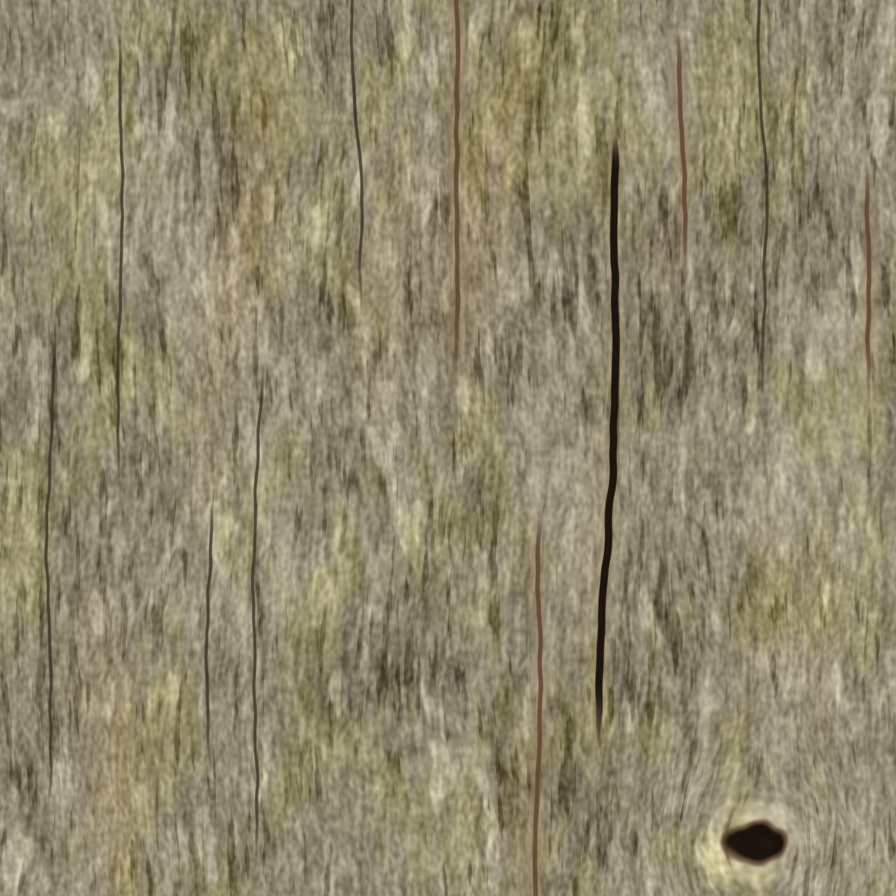
A Shadertoy shader for this texture:

```glsl
vec2 hash2(vec2 p) {
    vec3 q = fract(p.xyx * vec3(.1031, .1030, .0973));
    q += dot(q, q.yzx + 33.33);
    return fract((q.xx + q.yz) * q.zy);
}

float corner(vec2 cell, vec2 f, vec2 o) {
    return dot(hash2(cell + o) * 2. - 1., f - o);
}

float gradientNoise(vec2 p) {
    vec2 cell = floor(p), f = p - cell;
    vec2 u = f * f * f * (f * (f * 6. - 15.) + 10.);
    return mix(mix(corner(cell, f, vec2(0, 0)), corner(cell, f, vec2(1, 0)), u.x),
               mix(corner(cell, f, vec2(0, 1)), corner(cell, f, vec2(1, 1)), u.x), u.y);
}

float fbm(vec2 p) {
    float sum = 0., amp = 1.;
    for (int i = 0; i < 3; i++) {
        sum += amp * gradientNoise(p);
        p = p * 2.03 + 17.3;
        amp *= .6;
    }
    return sum;
}

// x: dark core, y: soft rim along the crack
vec2 crack(vec2 p, float x, float low, float high, float width, float rimWidth) {
    float seed = floor(high * 97.) + .5;
    float wobble = .018 * gradientNoise(vec2(seed, p.y * 4.))
                 + .003 * gradientNoise(vec2(seed + 9., p.y * 28.));
    float d = abs(p.x - x - wobble);
    float taper = smoothstep(low, low + .1, p.y) * (1. - smoothstep(high - .06, high, p.y));
    float core = 1. - smoothstep(width * taper, width * taper + .0022, d);
    return taper * vec2(core, exp(-d * d / (rimWidth * rimWidth)));
}

void mainImage(out vec4 fragColor, in vec2 fragCoord) {
    vec2 p = fragCoord / iResolution.xy;

    // Grain coordinates wander and part around the knot
    vec2 fromKnot = p - vec2(.844, .06);
    vec2 g = p + 3.;
    g.x += .02 * gradientNoise(p * vec2(5, 3) + 4.);
    g.x -= .7 * fromKnot.x * exp(-dot(fromKnot, fromKnot) / .006);

    // Weathered fibres and speckle
    float patches = fbm(p * vec2(6, 3.5) + 21.);
    float tone = .1 * patches
               + .15 * fbm(g * vec2(45, 10))
               + .19 * gradientNoise(g * vec2(140, 40))
               + .15 * gradientNoise(g * vec2(210, 120));

    // Pale flakes, dark streaks and a sooty stain
    float flakes = smoothstep(.18, .36, gradientNoise(g * vec2(36, 11) + 5.)
                 + .25 * gradientNoise(g * vec2(100, 45)) - .1 * patches);
    vec2 fromStain = (p - vec2(.55, .2)) / vec2(.1, .12);
    float stain = exp(-dot(fromStain, fromStain)) * smoothstep(-.3, .4, fbm(p * vec2(22, 14)));
    float streaks = smoothstep(.16, .45, fbm(g * vec2(75, 11) + 31.) - .3 * patches + .25 * stain);
    tone += .12 * flakes - .15 * streaks - .14 * stain;

    // Grey wood with yellow-green lichen and tan bands
    float lichen = smoothstep(-.1, .4, fbm(p * vec2(7, 4) + 50.) + .35 * gradientNoise(g * vec2(60, 16)));
    float tan1 = smoothstep(.05, .4, gradientNoise(p * vec2(11, 2) + 70.));
    vec3 color = vec3(.573, .54, .458) + tone * vec3(1, 1, .95);
    color += lichen * vec3(.012, .015, -.05) + tan1 * vec3(.01, -.008, -.03);

    // Scattered cracks, some brown with a tan rim
    for (float i = 0.; i < 11.; i++) {
        vec2 r = hash2(vec2(i * 7. + 2., 13.)), s = hash2(vec2(i * 5. + 1., 41.));
        float high = .4 + .75 * r.y, brown = step(.6, s.y);
        float x = (i + .2 + .6 * r.x) / 11. + .04 * (s.x - .5) * (p.y - .5);
        vec2 c = crack(p, x, high - .3 - .35 * s.x, high, mix(.0006, .0014, brown), .009);
        color = mix(color, vec3(.59, .51, .39), .55 * brown * c.y);
        color = mix(color, mix(vec3(.22, .19, .14), vec3(.34, .25, .17), brown), .8 * c.x);
    }

    // Deep open split
    vec2 split = crack(p, .676 + .02 * (p.y - .23), .14, .87, .003, .01);
    color = mix(color, vec3(.62, .54, .41), .5 * split.y);
    color = mix(color, vec3(.11, .08, .05), split.x);

    // Knot: pale collar, brown rim, dark hole
    float r = length(fromKnot / vec2(.032, .022)) + .3 * gradientNoise(p * 45.);
    color += .13 * exp(-2.5 * (r - 1.6) * (r - 1.6)) * vec3(1, .97, .8);
    color -= .05 * sin(r * 9.) * exp(-.6 * r);
    color = mix(color, vec3(.3, .2, .12), .8 * (1. - smoothstep(.95, 1.25, r)));
    color = mix(color, vec3(.1, .07, .045) + .12 * max(tone, 0.), 1. - smoothstep(.8, 1., r));

    fragColor = vec4(clamp(color, 0., 1.), 1);
}
```
